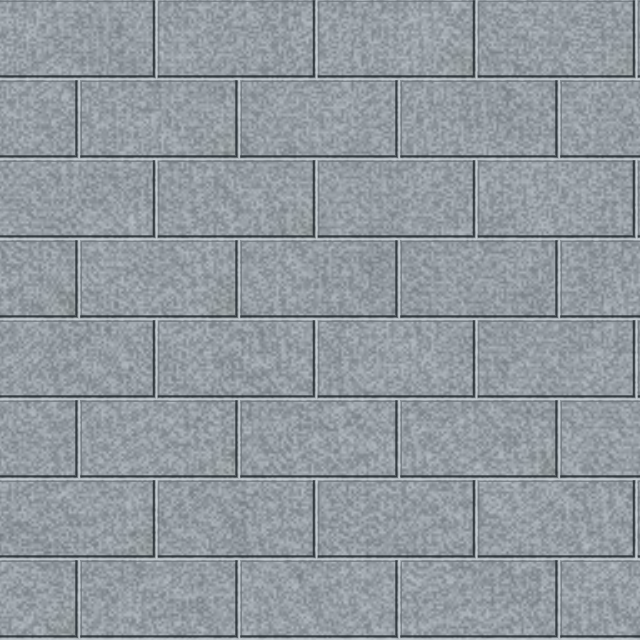
This texture is drawn by a Shadertoy shader. Its source:

```glsl
#define BRICKS vec2(4.0, 8.0)
#define JOINT_SHIFT vec2(0.979, 0.495)
#define COURSE_SHIFT 0.01
#define SHADOW_INSET 0.0044
#define SHADOW_HALF 0.0017
#define LIGHT_HALF 0.0012
#define RIM_INSET 0.0034
#define RIM_HALF 0.0009
#define GRAIN_CELLS 256.0
#define GRAIN_AMOUNT 0.245
#define MOTTLE_AMOUNT 0.06
#define STAIN_CHANCE 0.3

const vec3 STONE = vec3(0.584, 0.613, 0.639);
const vec3 STAIN = vec3(0.555, 0.585, 0.578);
const vec3 SHADOW = vec3(0.205, 0.235, 0.255);
const vec3 LIGHT = vec3(0.765, 0.795, 0.815);
const vec3 RIM = vec3(0.400, 0.430, 0.455);

float hash(vec2 p) {
    return fract(sin(dot(p, vec2(127.1, 311.7))) * 43758.5453);
}

// Bilinear value noise that wraps after a whole number of cells
float wrapNoise(vec2 uv, float cells) {
    vec2 p = uv * cells;
    vec2 f = fract(p);
    vec2 a = mod(floor(p), cells);
    vec2 b = mod(a + 1.0, cells);
    return mix(mix(hash(a), hash(vec2(b.x, a.y)), f.x),
               mix(hash(vec2(a.x, b.y)), hash(b), f.x), f.y);
}

float line(float dist, float halfWidth, float soft) {
    return 1.0 - smoothstep(halfWidth - soft, halfWidth + soft, abs(dist));
}

void mainImage(out vec4 fragColor, in vec2 fragCoord) {
    vec2 uv = fragCoord / iResolution.xy;
    float soft = max(0.75 / iResolution.y, 0.001);

    // Running bond, courses counted downward
    vec2 grid = vec2(uv.x, 1.0 - uv.y) * BRICKS;
    grid.y += COURSE_SHIFT;
    float odd = mod(floor(grid.y), 2.0);
    grid.x -= mix(JOINT_SHIFT.x, JOINT_SHIFT.y, odd);
    vec2 id = mod(floor(grid), BRICKS);
    vec2 cell = fract(grid);

    // Distances to the upper left and lower right joints
    vec2 fromStart = cell / BRICKS;
    vec2 fromEnd = (1.0 - cell) / BRICKS;
    float startEdge = min(fromStart.x, fromStart.y);
    float endEdge = min(fromEnd.x, fromEnd.y);
    float edge = min(startEdge, endEdge);

    // Stone face: fine grain, soft mottling, slight change per brick
    float grain = 0.8 * wrapNoise(uv, GRAIN_CELLS)
                + 0.2 * wrapNoise(uv + 0.37, GRAIN_CELLS * 0.625) - 0.5;
    float mottle = 0.6 * wrapNoise(uv + 0.21, 48.0)
                 + 0.4 * wrapNoise(uv + 0.63, 18.0) - 0.5;
    vec3 color = STONE + MOTTLE_AMOUNT * mottle + 0.01 * (hash(id + 17.0) - 0.5);

    // Faint weathering in the lower right corner of some bricks
    float stained = step(hash(id + 5.3), STAIN_CHANCE);
    float corner = 1.0 - smoothstep(0.01, 0.08, length(fromEnd) + 0.02 * mottle);
    color = mix(color, STAIN, 0.6 * stained * corner);
    color += GRAIN_AMOUNT * grain;

    // Bevelled joint: thin rim, dark shadow, bright groove
    float inside = smoothstep(-soft, soft, startEdge - 0.5 * RIM_INSET);
    float rim = line(startEdge - RIM_INSET, RIM_HALF, soft);
    float shadow = line(endEdge - SHADOW_INSET, SHADOW_HALF, soft) * inside;
    color = mix(color, RIM, 0.7 * rim * step(0.5 * SHADOW_INSET, endEdge));
    color = mix(color, LIGHT + 0.06 * grain, line(edge, LIGHT_HALF, soft));
    color = mix(color, SHADOW + 0.06 * grain, shadow);

    fragColor = vec4(color, 1.0);
}
```
